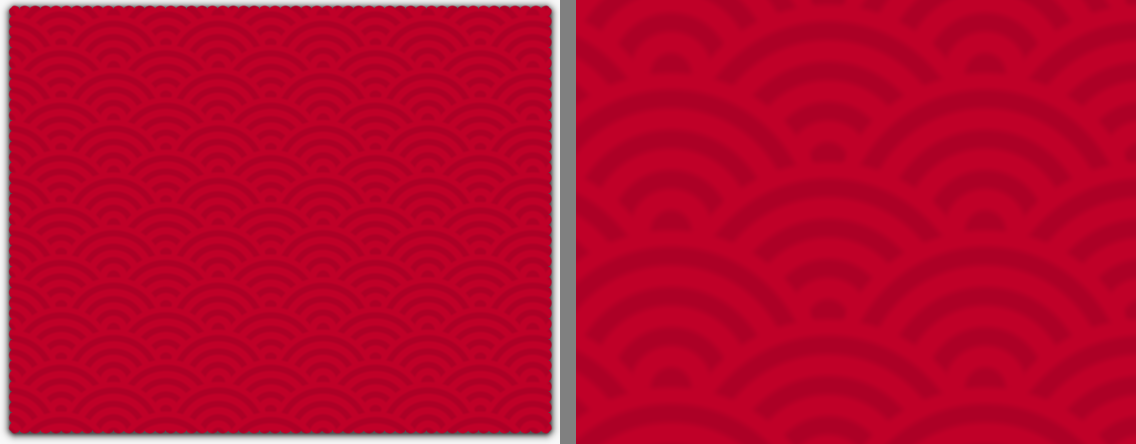
Left: the whole. Right: its middle third, enlarged.
Give the GLSL for this pattern, as a Shadertoy shader.

```glsl
// A red cloth of overlapping wave scales with a scalloped edge and a soft shadow.
// Staggered discs are layered from top to bottom, each with concentric dark rings;
// a rounded box distance, notched by a sine, trims the cloth.
#define SCALE_WIDTH 0.2360            // one scale, in canvas heights
#define SCALE_ORIGIN vec2(0.4918, 0.4938)
#define STAGGER 0.283                 // drop of the alternate columns, in scale widths
#define RING_STEP 0.128
#define RING_FIRST 0.034
#define RING_HALF 0.030
#define RING_SOFT 0.016
#define SCALLOP_PITCH 0.0234
#define SCALLOP_DEPTH 0.0065
#define LIGHT_RED vec3(0.753, 0.0, 0.157)
#define DARK_RED vec3(0.680, 0.0, 0.150)
#define PAPER vec3(0.975)

const float PI = 3.14159265;

// Darkness of the concentric rings at radius r
float rings(float r, float soft) {
    float k = max(r - RING_FIRST, 0.0) / RING_STEP;
    float d = abs(fract(k + 0.5) - 0.5) * RING_STEP;
    return 1.0 - smoothstep(RING_HALF - soft, RING_HALF + soft, d);
}

// Lay one row of discs over the tone already there
float layRow(float tone, vec2 q, vec2 center, float soft) {
    float x = fract(q.x - center.x + 0.5) - 0.5;
    float r = length(vec2(x, q.y - center.y));
    float cover = 1.0 - smoothstep(0.5 - soft, 0.5 + soft, r);
    return mix(tone, rings(r, soft), cover);
}

// Overlapping scales; lower rows cover the higher ones
float waveScales(vec2 q, float soft) {
    float tone = 0.0;
    float base = floor(q.y * 2.0);
    for (int i = 2; i >= -1; i--) {
        float y = (base + float(i)) * 0.5;
        tone = layRow(tone, q, vec2(0.0, y), soft);
        tone = layRow(tone, q, vec2(0.5, y - STAGGER), soft);
    }
    return tone;
}

float roundedBox(vec2 p, vec2 halfSize, float radius) {
    vec2 q = abs(p) - halfSize + radius;
    return length(max(q, 0.0)) + min(max(q.x, q.y), 0.0) - radius;
}

// Box distance with notches spaced evenly along each side
float scallopedBox(vec2 p, vec2 halfSize) {
    vec2 count = round(2.0 * halfSize / SCALLOP_PITCH);
    vec2 phase = PI * count * (p / (2.0 * halfSize) + 0.5);
    vec2 q = abs(p) - halfSize;
    float along = q.x > q.y ? phase.y : phase.x;
    float bump = pow(abs(sin(along)), 0.6);
    return roundedBox(p, halfSize, 0.012) + SCALLOP_DEPTH * (1.0 - bump);
}

void mainImage(out vec4 fragColor, in vec2 fragCoord) {
    float pixel = 1.0 / iResolution.y;
    vec2 p = fragCoord * pixel;
    vec2 canvas = iResolution.xy * pixel;

    // Cloth area inside the margins
    vec2 low = vec2(0.0205, 0.0240);
    vec2 high = canvas - vec2(0.0190, 0.0130);
    vec2 center = 0.5 * (low + high);
    vec2 halfSize = 0.5 * (high - low);

    // Shadow, shifted slightly down
    float fall = max(roundedBox(p - center + vec2(0.0, 0.003), halfSize - 0.004, 0.012), 0.0);
    vec3 color = PAPER * (1.0 - 0.68 * exp(-pow(fall / 0.0100, 1.5)));

    // Patterned cloth
    vec2 q = (p - SCALE_ORIGIN) / SCALE_WIDTH;
    float tone = waveScales(q, max(RING_SOFT, pixel / SCALE_WIDTH));
    vec3 cloth = mix(LIGHT_RED, DARK_RED, tone);
    float edge = scallopedBox(p - center, halfSize);
    color = mix(color, cloth, 1.0 - smoothstep(-pixel, pixel, edge));

    fragColor = vec4(color, 1.0);
}
```
